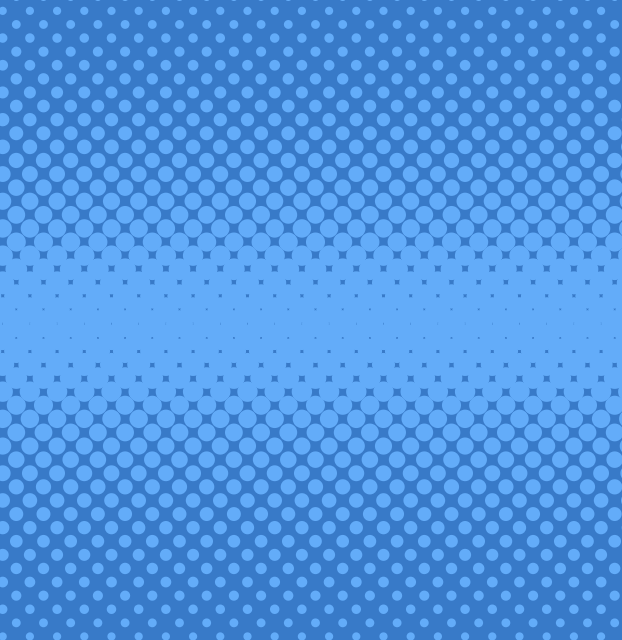
Reproduce this pattern procedurally as a WebGL 1 fragment shader.

```glsl
precision highp float;

// Two-tone blue halftone: round dots on a checkerboard lattice that swell
// towards a horizontal band until they merge and leave only tiny gaps.
// Each pixel takes the nearest edge among the neighbouring lattice dots.

uniform vec2 u_resolution;

const vec3 DEEP_BLUE = vec3(0.22, 0.478, 0.785);
const vec3 LIGHT_BLUE = vec3(0.388, 0.675, 0.975);

// Lattice spacing and anchor, in canvas heights
const float PITCH = 0.02125;
const vec2 LATTICE_ORIGIN = vec2(0.0042, 0.4943);

// Dot radius in lattice steps: steep falloff in the band, gentle outside
float dotRadius(float row) {
  float rows = abs(row);
  return max(0.99 - 0.0485 * rows, 0.84 - 0.0235 * rows);
}

// Dots sit only where column + row is odd
bool hasDot(vec2 cell) {
  return mod(cell.x + cell.y, 2.0) > 0.5;
}

// Signed distance to the union of dots, in lattice steps
float halftoneDistance(vec2 p) {
  vec2 center = floor(p + 0.5);
  float nearest = 2.0;
  for (int j = -1; j <= 1; j++) {
    for (int i = -1; i <= 1; i++) {
      vec2 cell = center + vec2(float(i), float(j));
      if (hasDot(cell)) {
        nearest = min(nearest, length(p - cell) - dotRadius(cell.y));
      }
    }
  }
  return nearest;
}

void main() {
  vec2 uv = gl_FragCoord.xy / u_resolution.y;
  vec2 p = (uv - LATTICE_ORIGIN) / PITCH;

  // Edge softened over about one pixel
  float pixel = 1.0 / (u_resolution.y * PITCH);
  float coverage = clamp(0.5 - halftoneDistance(p) / pixel, 0.0, 1.0);

  gl_FragColor = vec4(mix(DEEP_BLUE, LIGHT_BLUE, coverage), 1.0);
}
```
